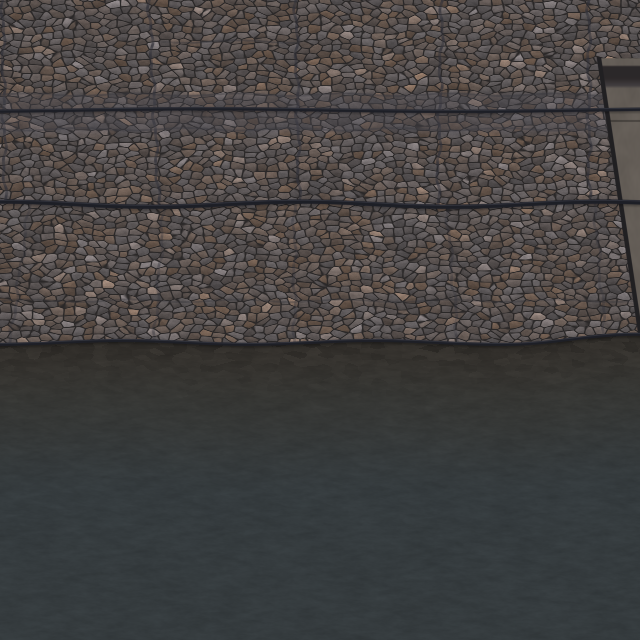
This texture is drawn by a Shadertoy shader. Its source:

```glsl
// A stone-filled embankment with wire seams and three cables above dark water.
// Stones are stretched cellular noise; seams and cables are distances to curves;
// the water is a vertical gradient broken up by warped layers of sines.

float hash(vec2 p) {
    vec3 q = fract(vec3(p.xyx) * 0.1031);
    q += dot(q, q.yzx + 33.33);
    return fract((q.x + q.y) * q.z);
}

// Cellular noise: x = distance gap to the neighbour, y = height in cell, zw = cell id
vec4 cells(vec2 p) {
    vec2 base = floor(p), nearestId = base;
    float first = 9.0, second = 9.0, height = 0.0;
    for (int j = -1; j <= 1; j++)
    for (int i = -1; i <= 1; i++) {
        vec2 id = base + vec2(i, j);
        vec2 d = id + 0.1 + 0.8 * vec2(hash(id), hash(id + 57.0)) - p;
        d.y += d.x * 0.5 * (hash(id + 19.0) - 0.5);
        float dist = length(d);
        if (dist < first) {
            second = first;
            first = dist;
            nearestId = id;
            height = -d.y;
        } else second = min(second, dist);
    }
    return vec4(second - first, height, nearestId);
}

// Sum of sines, each octave rotated, finer and warped by the previous one
float waves(vec2 p) {
    float sum = 0.0, amp = 0.5;
    for (int i = 0; i < 5; i++) {
        sum += amp * sin(p.x + 1.7 * sin(p.y * 0.8 + sum)) * sin(p.y + 1.3 * sin(p.x * 0.6));
        p = mat2(1.5, 0.8, -0.8, 1.5) * p + 2.3;
        amp *= 0.68;
    }
    return sum;
}

// Antialiased coverage of a line with the given half width
float stroke(float dist, float halfWidth, float px) {
    return 1.0 - smoothstep(halfWidth - px, halfWidth + px, abs(dist));
}

float shoreHeight(float x) {
    return 0.465 + 0.003 * sin(x * 16.0 - 1.5) + 0.010 * smoothstep(0.8, 1.0, x);
}

float middleCableHeight(float x) {
    return 0.681 + 0.004 * cos((x - 0.47) * 13.4);
}

vec3 stones(vec2 uv) {
    vec2 bend = 0.0025 * vec2(sin(uv.y * 70.0), sin(uv.x * 45.0 + uv.y * 20.0));
    vec4 cell = cells((uv + bend) * vec2(60.0, 98.0));
    float tone = hash(cell.zw + 7.0), hue = hash(cell.zw + 31.0);
    float bright = 0.29 + 0.10 * tone + 0.10 * smoothstep(0.88, 1.0, tone);
    vec3 tint = mix(vec3(0.98, 1.0, 1.04), vec3(1.12, 0.99, 0.87), hue * hue);
    vec3 col = bright * tint * vec3(1.06, 0.99, 0.965);
    col *= 1.0 + 0.22 * clamp(cell.y, -0.6, 0.6);
    col *= 1.0 + 0.10 * waves(uv * vec2(210.0, 300.0));
    float body = smoothstep(0.0, 0.24, cell.x);
    return mix(vec3(0.165, 0.155, 0.155), col, body);
}

// Wire seams between the gabions; the lower row is offset from the upper ones
vec3 addSeams(vec3 col, vec2 uv, float px) {
    float lower = step(uv.y, middleCableHeight(uv.x));
    float wobble = 0.0022 * sin(uv.y * 75.0) + 0.0012 * sin(uv.y * 190.0);
    for (int i = 0; i < 5; i++) {
        float k = float(i);
        float top = 0.004 + 0.229 * k + (1.0 - uv.y) * (0.012 + 0.035 * sin(k * 1.5));
        float slant = (uv.y - 0.57) * (k < 2.5 ? 0.07 * (2.0 - k) : -0.08);
        float bottom = 0.025 + 0.228 * k + 0.028 * sin(k * 3.1 + 0.2) + slant;
        bottom -= k > 1.5 ? 0.024 * (4.0 - k) * (3.0 - k) * 0.5 : 0.0;
        float d = uv.x - mix(top, bottom, lower) - wobble;
        float fade = mix(0.75, 0.42, lower) * (0.8 + 0.2 * sin(uv.y * 420.0 + k));
        col = mix(col, vec3(0.19, 0.19, 0.22), fade * stroke(d, 0.0022, px));
    }
    float ripple = 0.002 * sin(uv.x * 38.0);
    float mesh = stroke(uv.y - 0.935 - ripple, 0.0015, px) * smoothstep(0.22, 0.3, uv.x)
        * (1.0 - smoothstep(0.46, 0.48, uv.x));
    mesh += stroke(uv.y - 0.852 - ripple, 0.0015, px) + stroke(uv.y - 0.798 + ripple, 0.0015, px);
    mesh += 0.8 * stroke(uv.y - 0.53 - ripple, 0.0015, px);
    return mix(col, vec3(0.20, 0.20, 0.22), 0.45 * mesh);
}

// Concrete flank with a lit cap, a shadowed recess and a joint
vec3 concrete(vec2 uv, float px) {
    vec3 col = vec3(0.385, 0.36, 0.335) * (1.0 + 0.06 * waves(uv * vec2(60.0, 35.0)));
    float recess = smoothstep(0.861, 0.867, uv.y) * (1.0 - smoothstep(0.895, 0.899, uv.y));
    col = mix(col, vec3(0.17, 0.155, 0.16) + 0.10 * smoothstep(0.88, 0.862, uv.y), recess);
    col *= 1.0 - 0.3 * stroke(uv.y - 0.811, 0.0015, px);
    return col;
}

vec3 water(vec2 uv, float depth) {
    vec3 col = mix(vec3(0.205, 0.192, 0.175), vec3(0.212, 0.212, 0.200), smoothstep(0.0, 0.10, depth));
    col = mix(col, vec3(0.208, 0.232, 0.243), smoothstep(0.05, 0.25, depth));
    float ripple = waves(vec2(uv.x * 42.0 + uv.y * 25.0, uv.y * 120.0));
    float fine = waves(vec2(uv.x * 95.0 - uv.y * 40.0, uv.y * 260.0));
    col *= 1.0 + 0.055 * ripple + 0.05 * fine;
    vec4 bed = cells(uv * vec2(48.0, 105.0));
    float shallow = exp(-depth * 22.0);
    col *= 1.0 + shallow * (0.30 * hash(bed.zw) - 0.18);
    return col * (1.0 - 0.15 * exp(-depth * 130.0));
}

vec3 addCable(vec3 col, float d, float halfWidth, float px) {
    col *= 1.0 - 0.25 * stroke(d + 0.003, halfWidth, 0.003);
    col = mix(col, vec3(0.115, 0.12, 0.15), stroke(d, halfWidth, px));
    return mix(col, vec3(0.28, 0.29, 0.33), 0.5 * stroke(d - halfWidth * 0.6, 0.0006, px));
}

void mainImage(out vec4 fragColor, in vec2 fragCoord) {
    vec2 uv = fragCoord / iResolution.xy;
    float px = 0.75 / iResolution.y;
    float depth = shoreHeight(uv.x) - uv.y;

    // Embankment, with a bluish mesh band below the upper cable
    vec3 bank = addSeams(stones(uv), uv, px);
    float band = smoothstep(0.785, 0.80, uv.y) * (1.0 - smoothstep(0.845, 0.86, uv.y));
    bank = mix(bank, vec3(0.285, 0.28, 0.31), 0.38 * band);

    // Sloping concrete edge on the right
    float edge = uv.x - 0.936 - (0.909 - uv.y) * 0.15;
    float flank = smoothstep(-px, px, edge) * (1.0 - smoothstep(0.909 - px, 0.909 + px, uv.y));
    bank = mix(bank, concrete(uv, px), flank);
    bank = mix(bank, vec3(0.13, 0.125, 0.135), stroke(edge, 0.0035, px) * step(uv.y, 0.911));

    vec3 col = mix(bank, water(uv, max(depth, 0.0)), smoothstep(-px, px, depth));

    // Cables, the lowest one lying along the waterline
    col = addCable(col, uv.y - 0.828 - 0.002 * sin(uv.x * 8.0 - 1.0), 0.0027, px);
    col = addCable(col, uv.y - middleCableHeight(uv.x), 0.0034, px);
    col = addCable(col, -depth, 0.0024, px);
    fragColor = vec4(col, 1.0);
}
```
